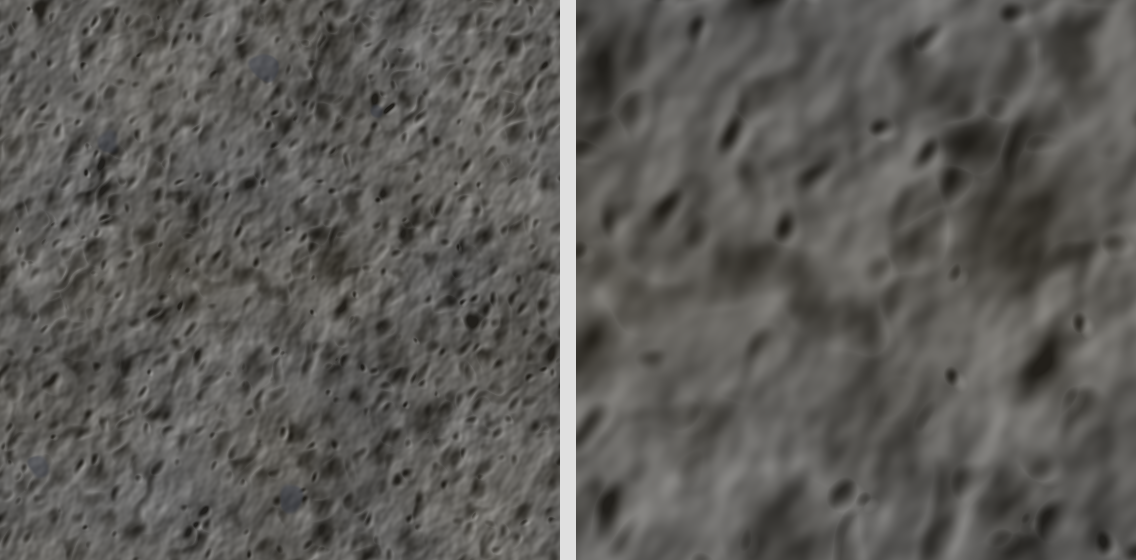
Left: the whole. Right: its middle third, enlarged.
A WebGL 1 fragment shader for this texture:

```glsl
precision highp float;

uniform vec2 u_resolution;

vec3 hash3(vec2 cell) {
  vec3 q = fract(cell.xyx * vec3(0.1031, 0.1030, 0.0973));
  q += dot(q, q.yxz + 33.33);
  return fract((q.xxy + q.yzz) * q.zyx);
}

float cornerSlope(vec2 cell, vec2 offset) {
  float angle = 6.2832 * hash3(cell + 71.0).x;
  return dot(vec2(cos(angle), sin(angle)), offset);
}

float gradientNoise(vec2 p) {
  vec2 i = floor(p), f = p - i;
  vec2 u = f * f * f * (f * (f * 6.0 - 15.0) + 10.0);
  float low = mix(cornerSlope(i, f), cornerSlope(i + vec2(1, 0), f - vec2(1, 0)), u.x);
  float high = mix(cornerSlope(i + vec2(0, 1), f - vec2(0, 1)),
                   cornerSlope(i + 1.0, f - 1.0), u.x);
  return mix(low, high, u.y);
}

// Scattered soft round spots, one candidate per cell
float spots(vec2 p, float scale, float density, float minRadius, float maxRadius) {
  p = p * scale + scale * 3.7;
  vec2 cell = floor(p);
  float depth = 0.0;
  for (int y = -1; y <= 1; y++) {
    for (int x = -1; x <= 1; x++) {
      vec2 c = cell + vec2(x, y);
      vec3 rnd = hash3(c);
      vec3 kind = hash3(c + 137.0);
      float radius = mix(minRadius, maxRadius, kind.y);
      float d = length(p - c - 0.15 - 0.7 * rnd.xy);
      float spot = 1.0 - smoothstep(0.05 * radius, radius, d);
      depth = max(depth, spot * step(kind.x, density) * mix(0.6, 1.0, rnd.z));
    }
  }
  return depth;
}

// Lean the grain along the rising diagonal
vec2 slant(vec2 p) {
  vec2 along = vec2(0.53, 0.848);
  return vec2(dot(p, vec2(along.y, -along.x)), 0.75 * dot(p, along));
}

vec2 warp(vec2 p) {
  return p + 0.015 * vec2(gradientNoise(p * 24.0), gradientNoise(p * 24.0 + 19.0));
}

// Round pores joined with irregular hollows
float pitDepth(vec2 p) {
  vec2 q = slant(warp(p));
  float large = spots(q, 8.0, 0.28, 0.25, 0.5);
  float medium = spots(q, 19.0, 0.5, 0.28, 0.6);
  float small = spots(q, 38.0, 0.42, 0.25, 0.55);
  float hollow = smoothstep(0.1, 0.6, gradientNoise(q * 27.0 + 41.0));
  return max(max(large, 0.95 * medium), max(0.65 * small, 0.7 * hollow));
}

float grain(vec2 p) {
  vec2 q = slant(p);
  return gradientNoise(q * 21.0) + 0.8 * gradientNoise(q * 43.0 + 5.0)
       + 0.33 * gradientNoise(q * 84.0 + 11.0);
}

void main() {
  vec2 p = gl_FragCoord.xy / u_resolution.y;
  vec2 toLight = 0.006 * normalize(vec2(-1.0, 0.75));

  // Relief lit from the upper left, rougher in some patches
  float pit = pitDepth(p);
  float bumps = grain(p);
  float relief = (bumps - pit) - (grain(p + toLight) - pitDepth(p + toLight));
  relief *= 1.0 + 0.9 * gradientNoise(p * 9.0 + 51.0);

  // Broad stains and mid-sized mottling
  float stain = gradientNoise(p * 4.0 + 3.0) + 0.8 * gradientNoise(p * 10.0 + 8.0);
  float shade = 0.382 + 0.17 * relief + 0.075 * bumps + 0.085 * stain - 0.21 * pit;

  // Smooth blue-grey pebbles
  float pebble = smoothstep(0.25, 0.5, spots(warp(p) + 0.31, 7.0, 0.12, 0.2, 0.34));
  shade = mix(shade, 0.28 + 0.05 * relief + 0.06 * bumps, 0.7 * pebble);

  // Warm stone, browner in the pits and in patches
  float warmth = 0.8 + 1.1 * gradientNoise(p * 5.0 + 23.0) + 0.5 * pit;
  vec3 tint = mix(vec3(0.009, 0.002, -0.013) * warmth, vec3(-0.006, -0.001, 0.015), pebble);
  gl_FragColor = vec4(clamp(shade, 0.12, 0.66) + tint, 1.0);
}
```
